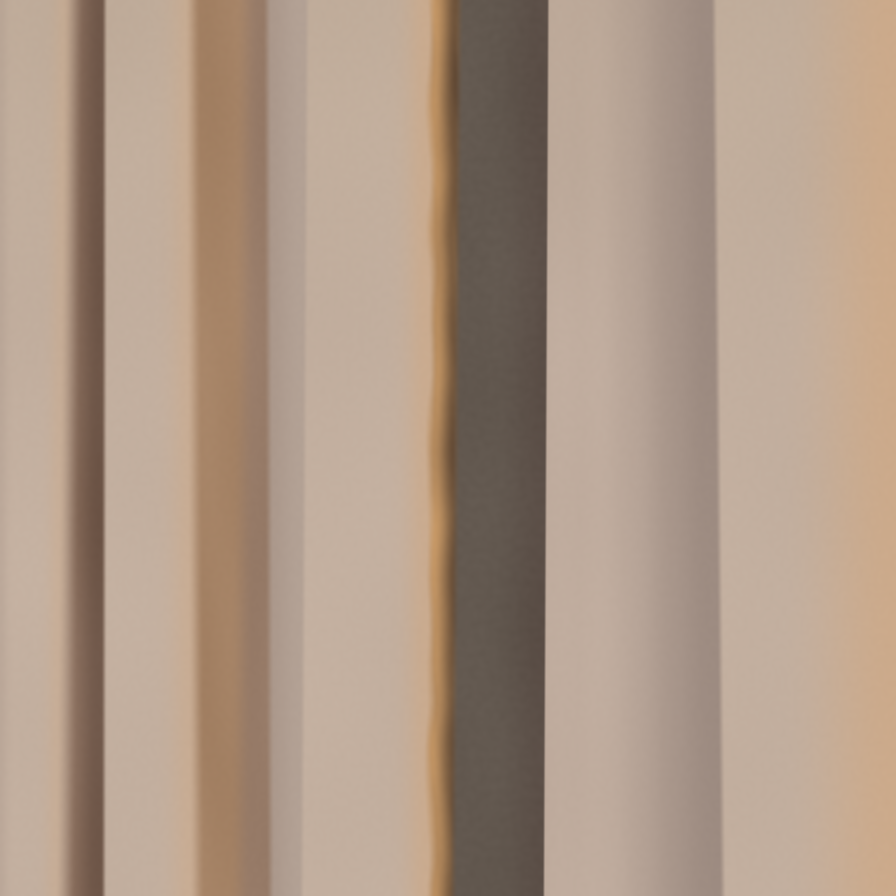
A Shadertoy shader for this background:

```glsl
// Soft vertical folds of pale cloth: beige panels, brown creases and a dark slot.
// Each fold is painted left to right by blending across a slightly leaning edge;
// stretched gradient noise varies the tone and roughens the gilded rim.

vec2 gradientAt(vec2 cell) {
    float h = fract(sin(dot(cell, vec2(127.1, 311.7))) * 4375.85);
    return vec2(cos(6.2832 * h), sin(6.2832 * h));
}

// Gradient noise, roughly -0.7 to 0.7
float noise(vec2 p) {
    vec2 i = floor(p), f = fract(p);
    vec2 u = f * f * f * (f * (f * 6.0 - 15.0) + 10.0);
    float a = dot(gradientAt(i), f);
    float b = dot(gradientAt(i + vec2(1, 0)), f - vec2(1, 0));
    float c = dot(gradientAt(i + vec2(0, 1)), f - vec2(0, 1));
    float d = dot(gradientAt(i + vec2(1, 1)), f - vec2(1, 1));
    return mix(mix(a, b, u.x), mix(c, d, u.x), u.y);
}

// Blend weight across an edge running from x = bottom to x = top
float edge(vec2 p, float bottom, float top, float softness) {
    float x = p.x - mix(bottom, top, p.y);
    return smoothstep(-softness, softness, x);
}

// Soft vertical stripe centred on x
float glow(float x, float centre, float width) {
    float d = (x - centre) / width;
    return exp(-d * d);
}

void mainImage(out vec4 fragColor, in vec2 fragCoord) {
    vec2 p = fragCoord / iResolution.xy;
    float sharp = max(0.0018, 0.8 / iResolution.x);

    // Pale cloth, a little warmer and dimmer at the top
    vec3 cloth = mix(vec3(0.765, 0.688, 0.625), vec3(0.752, 0.675, 0.605), smoothstep(0.55, 1.0, p.y));
    cloth += 0.018 * noise(p * vec2(5.0, 4.0) + 3.0);
    vec3 shade = vec3(0.67, 0.595, 0.545);
    vec3 peach = vec3(0.80, 0.665, 0.54);

    // Left panel with a narrow crease that darkens to the right
    vec3 col = mix(cloth, shade, 0.35 * glow(p.x, 0.0, 0.008));
    col = mix(col, peach, 0.4 * glow(p.x, mix(0.062, 0.072, p.y), 0.012));
    vec3 crease = mix(vec3(0.55, 0.44, 0.37), vec3(0.43, 0.335, 0.28), edge(p, 0.090, 0.094, 0.018));
    crease += 0.04 * noise(vec2(p.x * 6.0, p.y * 4.0 + 7.0));
    col = mix(col, crease, edge(p, 0.073, 0.082, 0.012));

    // Second panel, warm toward its right side
    vec3 panel = mix(cloth, peach, 0.55 * glow(p.x, 0.213, 0.022));
    col = mix(col, panel, edge(p, 0.116, 0.117, 0.0035));

    // Wide brown fold with a duller right side
    vec3 brown = mix(vec3(0.645, 0.51, 0.395), vec3(0.59, 0.48, 0.405), edge(p, 0.268, 0.275, 0.013));
    brown += 0.03 * noise(p * vec2(24.0, 4.0));
    col = mix(col, brown, edge(p, 0.220, 0.215, 0.009));

    // Grey return of the fold, then the third panel
    vec3 greyFold = mix(shade, vec3(0.70, 0.63, 0.58), smoothstep(0.30, 0.335, p.x));
    col = mix(col, greyFold, edge(p, 0.302, 0.298, 0.005));
    panel = mix(cloth, peach, 0.75 * glow(p.x, 0.476, 0.022));
    col = mix(col, panel, edge(p, 0.337, 0.343, 0.0035));

    // Gilded rim: gold on the left, streaked brown on the right
    float streak = noise(vec2(p.x * 55.0 + p.y * 5.0, p.y * 11.0));
    float wobble = 0.005 * noise(vec2(2.5, p.y * 13.0)) + 0.004 * streak;
    vec2 rimPos = p + vec2(wobble, 0.0);
    vec3 rim = mix(vec3(0.72, 0.55, 0.37), vec3(0.43, 0.325, 0.23), edge(rimPos, 0.496, 0.499, 0.011));
    rim += vec3(0.10, 0.08, 0.05) * streak;
    col = mix(col, rim, edge(rimPos, 0.480, 0.483, 0.006));

    // Dark slot, browner toward its right edge
    vec3 slot = mix(vec3(0.385, 0.345, 0.31), vec3(0.355, 0.305, 0.275), smoothstep(0.55, 0.61, p.x));
    slot += 0.022 * noise(p * vec2(12.0, 5.0) + 11.0);
    slot += 0.010 * noise(p * vec2(90.0, 110.0));
    col = mix(col, slot, edge(p, 0.506, 0.513, 0.005));

    // Fourth panel falls into shadow before the last edge
    float falloff = smoothstep(0.65, 0.80, p.x - 0.008 * (1.0 - p.y));
    panel = mix(cloth - vec3(0.015, 0.015, 0.008), vec3(0.615, 0.545, 0.505), falloff);
    panel += 0.012 * noise(p * vec2(30.0, 2.0));
    col = mix(col, panel, edge(p, 0.607, 0.612, sharp));

    // Right panel with a peach glow at the border
    panel = mix(cloth, peach, 0.95 * smoothstep(0.87, 1.0, p.x));
    col = mix(col, panel, edge(p, 0.807, 0.797, 0.004));

    // Fine weave
    col += 0.006 * noise(p * vec2(140.0, 120.0));
    fragColor = vec4(col, 1.0);
}
```
